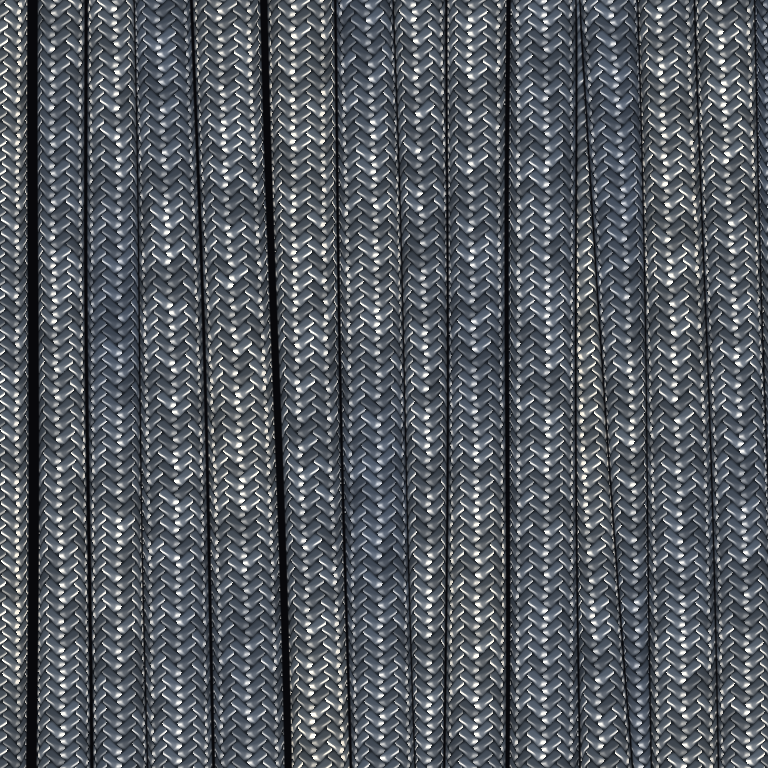
Give the GLSL for this texture, as a WebGL 2 fragment shader.

```glsl
#version 300 es
precision highp float;

uniform vec2 u_resolution;
out vec4 fragColor;

#define CORDS 13
#define FIRST_EDGE 0.0417
#define PITCH 0.0792
#define ROWS 54.0
#define COLUMN_WIDTH 0.0205
#define STITCH_SLOPE 0.55
#define GAP 0.006
#define GLINT 1.75
#define SPLIT_CORD 9.0

const vec3 BLACK = vec3(0.03, 0.032, 0.045);
const vec3 CREVICE = vec3(0.125, 0.145, 0.17);
const vec3 SLATE = vec3(0.28, 0.315, 0.36);
const vec3 SILVER = vec3(0.48, 0.50, 0.53);
const vec3 WHITE = vec3(0.96, 0.95, 0.93);
const float TAU = 6.2831853;

float hash(vec2 p) {
    p = fract(p * vec2(0.1031, 0.1137));
    p += dot(p, p.yx + 33.33);
    return fract((p.x + p.y) * p.x * 71.7);
}

float bump(float x, float width) {
    return exp(-x * x / (width * width));
}

// Uneven, slowly leaning border on the left of cord k
float cordEdge(float k, float y) {
    float spread = 0.0117 * cos(TAU * k / 5.0) * (1.0 - k / 16.0) - 0.0078;
    spread -= 0.0135 * bump(k - 2.8, 1.8);
    float lean = 0.013 + 0.018 * sin(TAU * (k - 1.5) / 8.0) + 0.025 * bump(k - 6.0, 0.5);
    float sway = 0.002 * sin(5.0 * y + 1.7 * k);
    return FIRST_EDGE + PITCH * k + spread + lean * (1.0 - y) + sway;
}

// Half width of the dark gap at border k
float gapWidth(float k) {
    float wide = pow(0.5 + 0.5 * cos(TAU * k / 4.0), 2.0);
    return 0.0008 + GAP * wide * max(1.0 - k / 12.0, 0.0);
}

// Layered sines for soft patches of light
float patches(vec2 p) {
    return 0.5 + 0.25 * sin(9.0 * p.x + 3.0 * sin(3.0 * p.y))
               + 0.25 * sin(7.0 * p.y + 5.0 * p.x);
}

// Braided sheath: c counts columns across, r counts rows upward
vec3 braid(float c, float r, float id, float light) {
    c += 0.15 * sin(TAU * r);
    float column = floor(c);
    float parity = mod(column, 2.0);
    float side = parity * 2.0 - 1.0;
    float fx = c - column - 0.5;
    float row = r + side * STITCH_SLOPE * fx + 0.5 * parity;
    float fy = fract(row) - 0.5;
    float vary = hash(vec2(column + 17.0 * id, floor(row)) + 50.0);

    // Rounded stitch body
    float rim = pow(abs(fx) * 2.0, 3.0) + pow(abs(fy) * 2.0, 2.5);
    float height = 1.0 - smoothstep(0.3, 1.35, rim);
    vec3 color = mix(CREVICE, SLATE, height);
    color = mix(color, SILVER, height * smoothstep(-0.15, 0.3, -fy) * (0.35 + 0.5 * light));
    color *= 0.82 + 0.36 * vary;

    // Fine filaments and bright crescents at both stitch ends
    float filament = 0.9 + 0.1 * sin(TAU * (fy * 4.0 + fx));
    float lowEnd = smoothstep(0.05, 0.28, side * fx);
    float highEnd = smoothstep(0.1, 0.33, -side * fx);
    float bend = fy + 0.17 - 0.5 * (abs(fx) - 0.3);
    float crescent = exp(-bend * bend * 42.0);
    float shine = crescent * (lowEnd + 0.9 * highEnd);
    shine *= GLINT * filament * (0.2 + 0.75 * vary) * (0.45 + 0.8 * light);
    return mix(color, WHITE, clamp(shine, 0.0, 1.0));
}

void main() {
    vec2 p = gl_FragCoord.xy / u_resolution;
    float pixel = 1.0 / u_resolution.x;

    // Find the cord under this point
    float id = -1.0;
    for (int i = 0; i < CORDS; i++) {
        if (p.x > cordEdge(float(i), p.y)) id = float(i);
    }
    float left = cordEdge(id, p.y) + gapWidth(id);
    float right = cordEdge(id + 1.0, p.y) - gapWidth(id + 1.0);

    // One cord is crossed by a slanting neighbour
    if (id == SPLIT_CORD) {
        float border = mix(left, right, 0.04 + 0.7 * (1.0 - p.y));
        if (p.x < border) {
            right = border - 0.001;
        } else {
            left = border + 0.001;
            id += 0.5;
        }
    }

    float halfWidth = max(0.5 * (right - left), 0.002);
    float u = (p.x - 0.5 * (left + right)) / halfWidth;
    float across = clamp(u, -0.97, 0.97);
    float cover = smoothstep(-pixel, pixel, halfWidth * (1.0 - abs(u)));

    // Wrap the weave around the cord with a slow twist
    float seed = hash(vec2(id * 3.0 + 9.0, 4.0));
    float twist = 1.2 * (seed - 0.5) + 0.25 * sin(4.0 * p.y + 6.0 * seed);
    float c = asin(across) * halfWidth / COLUMN_WIDTH + twist;
    float r = p.y * ROWS + seed * 7.0 + 0.15 * sin(11.0 * p.y + id);
    float light = 0.5 * patches(p * 1.3 + seed) + 0.5 * seed;

    vec3 color = braid(c, r, id, light);
    color *= mix(0.55, 1.04, pow(1.0 - across * across, 0.35));
    color *= mix(vec3(0.90, 0.93, 0.99), vec3(1.12, 1.09, 1.03), light);
    fragColor = vec4(mix(BLACK, color, cover), 1.0);
}
```
